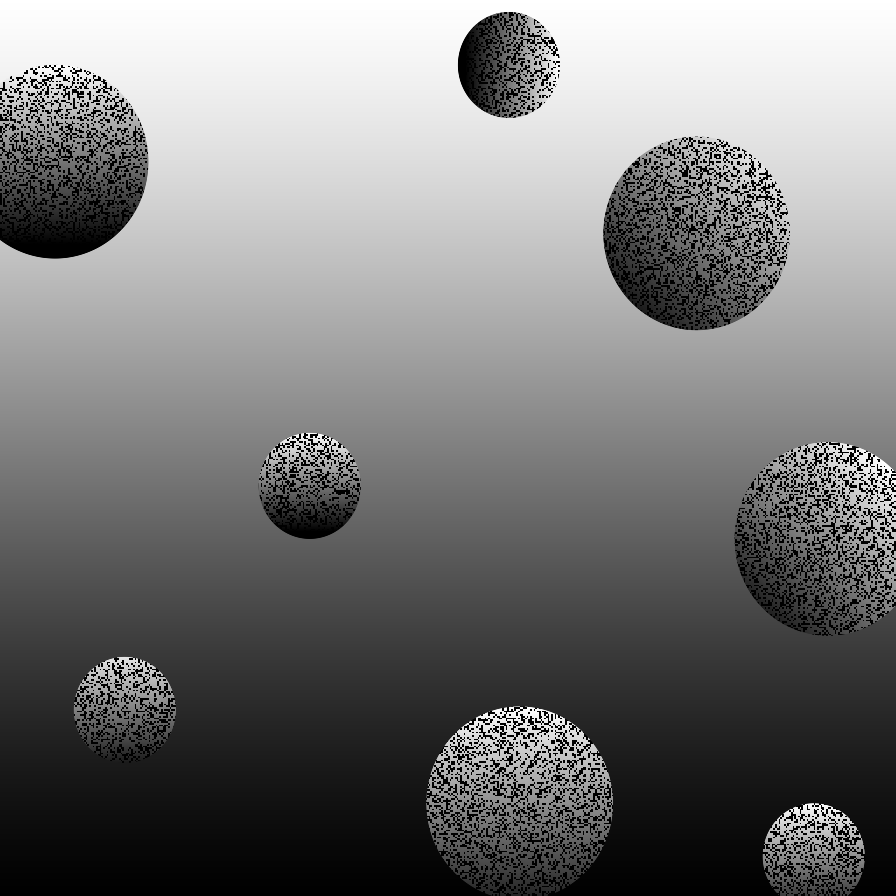
Write a WebGL 1 fragment shader that draws this background.

```glsl
precision highp float;

uniform vec2 u_resolution;

const vec2 LARGE = vec2(0.1042, 0.1081);
const vec2 SMALL = vec2(0.0570, 0.0592);
const vec2 UP = vec2(0.0, 1.0);
const vec2 RIGHT = vec2(1.0, 0.0);
const vec2 DIAGONAL = vec2(0.66, 0.75);
const float GRAIN_CELLS = 512.0;
const float GRAIN_DENSITY = 0.34;

// One random value per grid cell
float cellHash(vec2 cell) {
  vec3 p = fract(cell.xyx * vec3(0.1031, 0.1030, 0.0973));
  p += dot(p, p.yzx + 33.33);
  return fract((p.x + p.y) * p.z);
}

// 0 on a black speck, 1 elsewhere
float grain(vec2 uv, float cells, float density) {
  return step(density, cellHash(floor(uv * cells)));
}

// Vertical fade, slightly eased at both ends
float skyTone(float height) {
  return mix(height, smoothstep(0.0, 1.0, height), 0.5);
}

// Speckled ball lit along a direction; tones holds its dark and light ends
float addBall(float base, vec2 uv, vec2 centre, vec2 radii, vec2 light,
              vec2 tones, float specks, float pixel) {
  vec2 local = (uv - centre) / radii;
  float edgeDistance = (length(local) - 1.0) * radii.x;
  float coverage = 1.0 - smoothstep(-0.5 * pixel, 0.5 * pixel, edgeDistance);
  float lit = clamp(0.5 + 0.5 * dot(local, light), 0.0, 1.0);
  float shade = mix(tones.x, tones.y, lit);
  return mix(base, clamp(shade, 0.0, 1.0) * specks, coverage);
}

void main() {
  vec2 uv = gl_FragCoord.xy / u_resolution;
  float pixel = 1.0 / min(u_resolution.x, u_resolution.y);
  float specks = grain(uv, GRAIN_CELLS, GRAIN_DENSITY);
  vec2 deep = vec2(-0.08, 1.0);
  vec2 soft = vec2(0.12, 1.0);
  vec2 muted = vec2(0.10, 0.90);

  float tone = skyTone(uv.y);

  // Large balls
  tone = addBall(tone, uv, vec2(0.0615, 0.8195), LARGE, UP, deep, specks, pixel);
  tone = addBall(tone, uv, vec2(0.7775, 0.7395), LARGE, DIAGONAL, muted, specks, pixel);
  tone = addBall(tone, uv, vec2(0.9240, 0.3985), LARGE, DIAGONAL, soft, specks, pixel);
  tone = addBall(tone, uv, vec2(0.5800, 0.1035), LARGE, UP, soft, specks, pixel);

  // Small balls
  tone = addBall(tone, uv, vec2(0.5680, 0.9275), SMALL, RIGHT, deep, specks, pixel);
  tone = addBall(tone, uv, vec2(0.3457, 0.4577), SMALL, UP, deep, specks, pixel);
  tone = addBall(tone, uv, vec2(0.1393, 0.2077), SMALL, UP, muted, specks, pixel);
  tone = addBall(tone, uv, vec2(0.9082, 0.0443), SMALL, UP, soft, specks, pixel);

  gl_FragColor = vec4(vec3(tone), 1.0);
}
```
